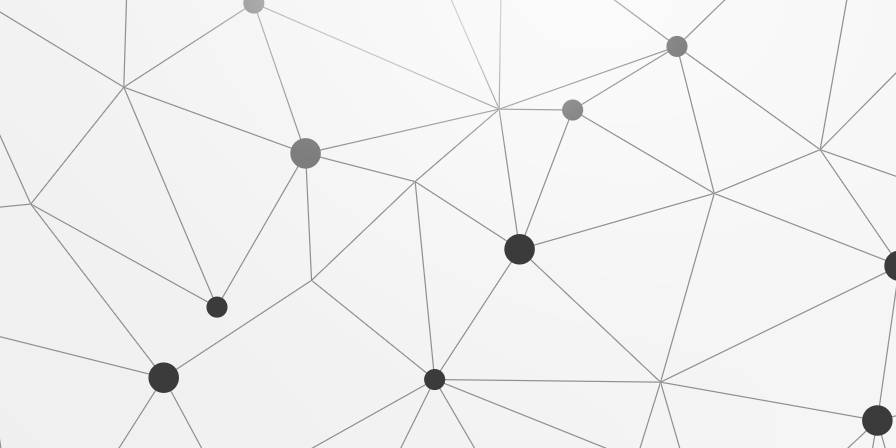
This background is drawn by a Shadertoy shader. Its source:

```glsl
// A pale network: thin grey links join scattered nodes, some of them drawn as discs.
// Nodes are jittered points of a turned cell grid, as in cellular noise; each
// quad of four nodes is split by its shorter diagonal. A soft glow fades the top.

const float CELL = 0.35;          // node spacing, in canvas heights
const float LINK_HALF = 0.00135;  // half the link width
const float TURN = 0.48;          // grid rotation, in radians
const float LINK_SKIP = 0.13;     // share of grid links left out
const vec3 LINK_INK = vec3(0.56);
const vec3 DARK_INK = vec3(0.23);
const vec3 MID_INK = vec3(0.49);
const vec3 WHITE = vec3(0.985);

vec2 hash2(vec2 cell) {
    vec3 q = fract((cell.xyx + 17.0) * vec3(0.1031, 0.1030, 0.0973));
    q += dot(q, q.yzx + 33.33);
    return fract((q.xx + q.yz) * q.zy);
}

// Position of the node that belongs to a cell, in canvas heights
vec2 nodeAt(vec2 cell) {
    return (cell + 0.08 + 0.84 * hash2(cell)) * CELL;
}

float segmentDistance(vec2 p, vec2 a, vec2 b) {
    vec2 pa = p - a, ba = b - a;
    return length(pa - ba * clamp(dot(pa, ba) / dot(ba, ba), 0.0, 1.0));
}

// Antialiased cover of a shape from its signed distance
float cover(float dist, float pixel) {
    return clamp(0.5 - dist / pixel, 0.0, 1.0);
}

// Distance to the links owned by one quad of nodes
float quadLinks(vec2 p, vec2 cell) {
    vec2 a = nodeAt(cell);
    vec2 b = nodeAt(cell + vec2(1.0, 0.0));
    vec2 c = nodeAt(cell + vec2(0.0, 1.0));
    vec2 d = nodeAt(cell + 1.0);
    vec2 keep = hash2(cell + 41.0);

    float dist = distance(a, d) < distance(b, c)
        ? segmentDistance(p, a, d) : segmentDistance(p, b, c);
    if (keep.x > LINK_SKIP) dist = min(dist, segmentDistance(p, a, b));
    if (keep.y > LINK_SKIP) dist = min(dist, segmentDistance(p, a, c));
    return dist;
}

// Disc colour in rgb and cover in a; three cells in seven stay bare
vec4 nodeDisc(vec2 p, vec2 cell, float pixel) {
    float kind = mod(3.0 * cell.x + cell.y, 7.0);
    if (kind > 3.5) return vec4(0.0);
    float radius = hash2(cell + 73.0).x < 0.5 ? 0.0235 : 0.034;
    vec3 ink = kind < 1.5 ? DARK_INK : MID_INK;
    return vec4(ink, cover(distance(p, nodeAt(cell)) - radius, pixel));
}

// Near-white paper, slightly greyer toward the lower left
vec3 paper(vec2 p, float aspect) {
    float away = length((p - vec2(0.62 * aspect, 1.0)) * vec2(0.8, 1.0));
    float side = (1.0 - p.x / aspect) * (1.0 - 0.5 * p.y);
    return vec3(0.984 - 0.022 * smoothstep(0.0, 1.0, away) - 0.024 * side);
}

// White veil around the top centre
float veil(vec2 p, float aspect) {
    vec2 offset = (p - vec2(0.48 * aspect, 1.02)) / vec2(0.35 * aspect, 0.42);
    return 0.6 * (1.0 - smoothstep(0.2, 1.0, length(offset)));
}

void mainImage(out vec4 fragColor, in vec2 fragCoord) {
    float pixel = 1.0 / iResolution.y;
    float aspect = iResolution.x * pixel;
    vec2 p = fragCoord * pixel;
    float s = sin(TURN), c = cos(TURN);
    vec2 grid = mat2(c, s, -s, c) * p;
    vec2 home = floor(grid / CELL);

    // Gather links and discs from the surrounding cells
    float linkDist = 1.0;
    vec4 disc = vec4(0.0);
    for (int y = -1; y <= 1; y++) {
        for (int x = -1; x <= 1; x++) {
            vec2 cell = home + vec2(x, y);
            linkDist = min(linkDist, quadLinks(grid, cell));
            vec4 found = nodeDisc(grid, cell, pixel);
            if (found.a > disc.a) disc = found;
        }
    }

    // Paper, links, discs, with the veil thinning the ink
    vec3 base = paper(p, aspect);
    float fade = veil(p, aspect);
    float link = min(cover(linkDist - LINK_HALF, pixel), 2.0 * LINK_HALF / pixel);
    vec3 color = mix(base, mix(LINK_INK, WHITE, fade), link);
    color = mix(color, mix(disc.rgb, WHITE, fade), disc.a);
    fragColor = vec4(color, 1.0);
}
```
